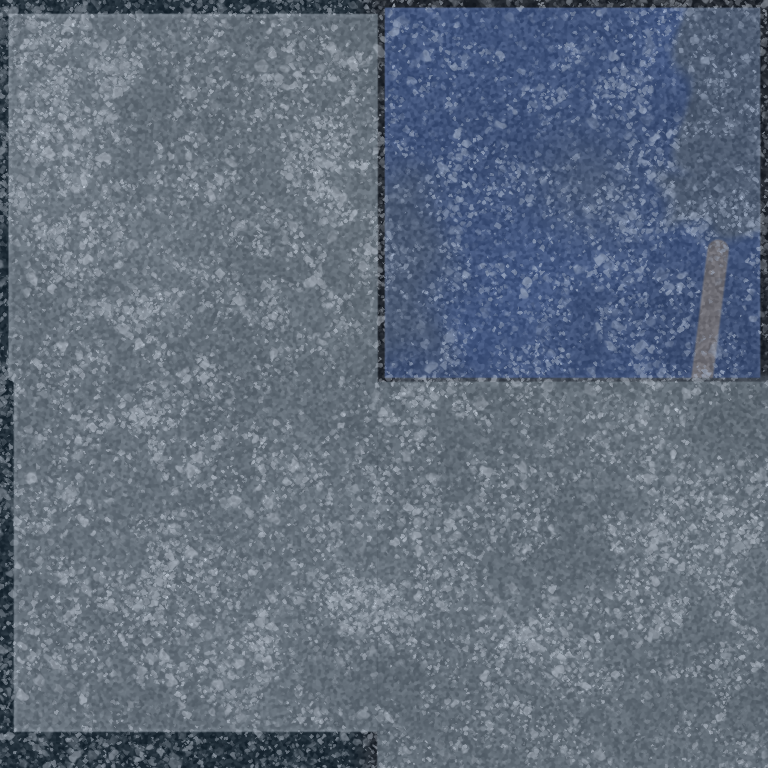
Give the GLSL for this texture, as a three.js fragment shader.

```glsl
// Weathered slate panels with a dark frame, a blue painted square and a rust bar,
// all dusted with pale lichen flakes. Panels are soft boxes; the flakes are layers
// of jittered cellular blobs that gather in clumps inside broad clusters.
varying vec2 vUv;

vec3 hash3(vec2 p) {
  vec3 q = fract(p.xyx * vec3(0.1031, 0.1030, 0.0973));
  q += dot(q, q.yzx + 33.33);
  return fract((q.xxy + q.yzz) * q.zyx);
}

float box(vec2 p, vec2 lo, vec2 hi, float soft) {
  vec2 e = smoothstep(lo - soft, lo + soft, p) * (1.0 - smoothstep(hi - soft, hi + soft, p));
  return e.x * e.y;
}

float glow(vec2 p, float x, float y, float radius) {
  vec2 d = (p - vec2(x, y)) / radius;
  return exp(-dot(d, d));
}

float segment(vec2 p, vec2 a, vec2 b) {
  vec2 d = b - a;
  return length(p - a - d * clamp(dot(p - a, d) / dot(d, d), 0.0, 1.0));
}

// Smooth cellular field: weighted mean of random values at jittered points.
float clouds(vec2 p) {
  vec2 cell = floor(p);
  float sum = 0.0, weight = 0.0;
  for (int j = -1; j <= 1; j++)
  for (int i = -1; i <= 1; i++) {
    vec2 id = cell + vec2(float(i), float(j));
    vec3 h = hash3(id + 71.0);
    vec2 d = p - id - h.xy;
    float w = exp(-5.0 * dot(d, d));
    sum += w * h.z;
    weight += w;
  }
  return sum / weight;
}

// Rounded ragged blobs; a cell shows its blob only where density exceeds its threshold.
float flakes(vec2 p, float density) {
  p += 0.13 * sin(p.yx * 4.1 + 2.0 * sin(p * 1.7)) + 0.05 * sin(p.yx * 9.0 + p * 3.0);
  vec2 cell = floor(p);
  float cover = 0.0;
  for (int j = -1; j <= 1; j++)
  for (int i = -1; i <= 1; i++) {
    vec2 id = cell + vec2(float(i), float(j));
    vec3 h = hash3(id);
    vec3 k = hash3(id + 137.0);
    float radius = mix(0.32, 0.66, k.x);
    float blob = 1.0 - smoothstep(radius - 0.24, radius, length(p - id - h.xy));
    float shown = smoothstep(h.z - 0.03, h.z + 0.10, density);
    cover = max(cover, blob * shown * mix(0.35, 1.0, k.y));
  }
  return cover;
}

void main() {
  vec2 p = vUv;
  vec2 bent = p + 0.012 * sin(p.yx * 47.0 + 2.0 * sin(p * 31.0));
  float broad = clouds(bent * 8.0);
  float clump = smoothstep(0.30, 0.75, 0.6 * clouds(bent * 23.0 + 9.0) + 0.4 * clouds(bent * 52.0));
  float grain = clouds(p * 260.0) - 0.5;

  // Clusters of lichen
  float cluster = glow(p, 0.06, 0.77, 0.08) + glow(p, 0.20, 0.63, 0.09)
    + glow(p, 0.43, 0.77, 0.08) + glow(p, 0.39, 0.59, 0.04)
    + glow(p, 0.20, 0.43, 0.06) + glow(p, 0.17, 0.27, 0.07)
    + glow(p, 0.30, 0.14, 0.05) + glow(p, 0.49, 0.22, 0.05)
    + glow(p, 0.80, 0.89, 0.07) + glow(p, 0.94, 0.76, 0.07)
    + glow(p, 0.68, 0.65, 0.11) + glow(p, 0.53, 0.70, 0.05)
    + glow(p, 0.70, 0.18, 0.07) + glow(p, 0.94, 0.24, 0.10)
    + glow(p, 0.10, 0.92, 0.09) + glow(p, 0.55, 0.48, 0.05);
  float density = 0.03 + 0.10 * broad + clump * (0.24 + 0.42 * cluster);

  // Dark frame beneath the panels
  vec3 color = mix(vec3(0.13, 0.18, 0.22), vec3(0.13, 0.15, 0.18), smoothstep(0.45, 0.5, p.x));
  color = mix(color, vec3(0.25, 0.28, 0.32), box(p, vec2(0.52, 0.495), vec2(1.1, 0.511), 0.004));

  // Slate panels, the tall one with a pale rim
  vec3 slate = vec3(0.385, 0.427, 0.467) + 0.035 * (broad - 0.5) + 0.02 * cluster;
  vec2 corner = vec2(mix(0.018, 0.011, smoothstep(0.502, 0.506, p.y)), 0.047);
  float tall = box(p, corner, vec2(0.492, 0.982), 0.0015);
  float inner = box(p, corner + 0.004, vec2(0.6, 0.978), 0.003);
  float low = box(p, vec2(0.491, -0.1), vec2(1.1, 0.503), 0.0015);
  color = mix(color, slate + 0.05 * (1.0 - inner), tall);
  color = mix(color, slate - 0.005, low);

  // Blue square with worn grey areas
  vec3 blue = mix(vec3(0.235, 0.305, 0.445), vec3(0.265, 0.345, 0.51), broad);
  float worn = max(box(bent, vec2(0.887, 0.70), vec2(1.1), 0.010),
                   box(bent, vec2(0.856, 0.70), vec2(1.1, 0.79), 0.020));
  worn = max(worn, 0.75 * box(bent, vec2(0.4, 0.53), vec2(0.575, 0.77), 0.04));
  worn = max(worn, 0.6 * glow(p, 0.77, 0.76, 0.07));
  blue = mix(blue, vec3(0.31, 0.36, 0.43), worn * 0.85);
  float bar = segment(p, vec2(0.935, 0.674), vec2(0.912, 0.49));
  blue = mix(blue, vec3(0.43, 0.43, 0.46), 1.0 - smoothstep(0.012, 0.016, bar));
  float square = box(p, vec2(0.501, 0.508), vec2(0.990, 0.990), 0.0015);
  float core = box(p, vec2(0.504, 0.511), vec2(0.987, 0.987), 0.002);
  color = mix(color, blue + 0.03 * (1.0 - core), square);

  // Flakes from coarse to fine, thicker on the frame, then bright specks and grain
  float frame = 1.0 - max(max(tall, low), square);
  density = clamp(density + 0.14 * frame, 0.0, 0.72);
  float lichen = 0.0;
  float scale = 66.0;
  for (int n = 0; n < 4; n++) {
    lichen = max(lichen, flakes(p * scale + float(n) * 19.0, density * (0.7 + 0.1 * float(n))));
    scale *= 1.42;
  }
  float speck = flakes(p * 240.0 + 51.0, 0.02 + density * 0.16);
  vec3 pale = mix(vec3(0.67, 0.70, 0.74), vec3(0.60, 0.65, 0.73), square);
  color = mix(color, pale, lichen * mix(0.72, 0.6, frame));
  color += 0.16 * speck + 0.13 * grain;
  gl_FragColor = vec4(color, 1.0);
}
```
